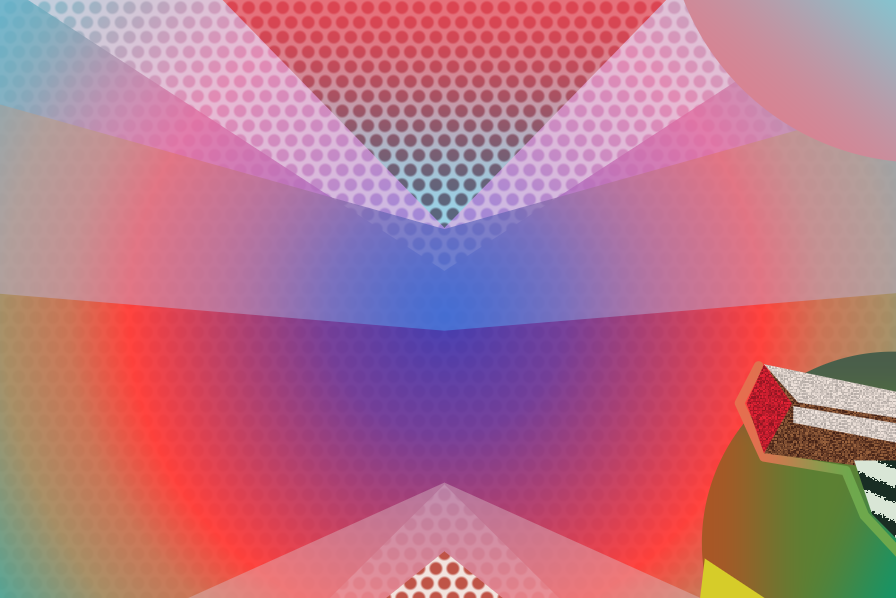
A Shadertoy shader for this background:

```glsl
const vec2 GLOW_CENTER = vec2(0.746, 0.473);
const float SEAM_X = 0.744;
const float DOT_SPACING = 0.0285;
const float DOT_RADIUS = 0.37;
const vec3 PALE = vec3(0.92, 0.87, 0.92);
const vec3 BLUE_VEIL = vec3(0.28, 0.65, 0.98);
const vec3 LILAC_VEIL = vec3(0.74, 0.70, 0.86);
const vec3 PINK_TINT = vec3(0.87, 0.45, 0.98);
const vec3 AQUA_TINT = vec3(0.20, 0.75, 0.95);
const vec3 ROSE = vec3(0.85, 0.51, 0.57);
const vec3 AQUA = vec3(0.40, 0.86, 0.90);
const vec3 YELLOW = vec3(0.84, 0.80, 0.16);
const vec3 CRIMSON = vec3(0.73, 0.11, 0.17);
const vec4 UPPER_DISC = vec4(1.543, 1.156, 0.428, 0.0);
const vec4 LOWER_DISC = vec4(1.495, 0.092, 0.320, 0.0);

// Radius in w, colour in xyz
const vec4 GLOW[7] = vec4[7](
    vec4(0.27, 0.25, 0.70, 0.00), vec4(0.46, 0.25, 0.60, 0.20),
    vec4(0.80, 0.26, 0.37, 0.41), vec4(1.00, 0.26, 0.24, 0.53),
    vec4(0.80, 0.46, 0.34, 0.63), vec4(0.66, 0.56, 0.40, 0.74),
    vec4(0.30, 0.66, 0.61, 0.90));

float fill(float d) {
    return clamp(0.5 + d * iResolution.y, 0.0, 1.0);
}

float hash(vec2 p) {
    return fract(sin(dot(p, vec2(127.1, 311.7))) * 43758.5);
}

// Positive above a V whose arms rise with the given slope
float chevron(vec2 p, float tipY, float slope) {
    return (p.y - tipY - slope * abs(p.x - SEAM_X)) / sqrt(1.0 + slope * slope);
}

float edge(vec2 p, vec2 a, vec2 b) {
    vec2 n = normalize(b - a);
    return dot(p - a, vec2(n.y, -n.x));
}

// Positive inside a convex quad with clockwise corners
float quad(vec2 p, vec2 a, vec2 b, vec2 c, vec2 d) {
    return min(min(edge(p, a, b), edge(p, b, c)), min(edge(p, c, d), edge(p, d, a)));
}

float segment(vec2 p, vec2 a, vec2 b) {
    vec2 v = b - a;
    return length(p - a - v * clamp(dot(p - a, v) / dot(v, v), 0.0, 1.0));
}

// Hexagonal halftone: 1 on the net, 0 in the holes
float halftone(vec2 p) {
    vec2 cell = vec2(1.0, 1.732);
    vec2 q = (p - vec2(SEAM_X, 0.617)) / DOT_SPACING;
    vec2 a = mod(q + 0.5 * cell, cell) - 0.5 * cell;
    vec2 b = mod(q, cell) - 0.5 * cell;
    float d = min(length(a), length(b)) - DOT_RADIUS;
    return smoothstep(-0.09, 0.09, d);
}

vec3 glow(float r) {
    vec3 c = GLOW[0].rgb;
    for (int i = 1; i < 7; i++)
        c = mix(c, GLOW[i].rgb, clamp((r - GLOW[i - 1].w) / (GLOW[i].w - GLOW[i - 1].w), 0.0, 1.0));
    return c;
}

// Grainy boxed device with a mount and a glowing outline
vec3 device(vec3 c, vec2 p) {
    float grain = hash(floor(p * 400.0));
    float rim = segment(p, vec2(1.270, 0.388), vec2(1.238, 0.326));
    rim = min(rim, segment(p, vec2(1.238, 0.326), vec2(1.279, 0.236)));
    rim = min(rim, segment(p, vec2(1.279, 0.236), vec2(1.416, 0.213)));
    rim = min(rim, segment(p, vec2(1.416, 0.213), vec2(1.447, 0.138)));
    rim = min(rim, segment(p, vec2(1.447, 0.138), vec2(1.510, 0.070)));
    vec3 rimColor = mix(vec3(0.90, 0.43, 0.31), vec3(0.43, 0.66, 0.30), smoothstep(1.24, 1.44, p.x));
    c = mix(c, rimColor, fill(0.008 - rim));
    float under = quad(p, vec2(1.28, 0.38), vec2(1.52, 0.33), vec2(1.52, 0.21), vec2(1.28, 0.242));
    c = mix(c, mix(vec3(0.25, 0.12, 0.08), vec3(0.62, 0.40, 0.25), grain), fill(under));
    float mount = quad(p, vec2(1.43, 0.23), vec2(1.52, 0.23), vec2(1.52, 0.08), vec2(1.46, 0.14));
    float streak = step(0.45, 0.5 + 0.4 * sin(p.x * 45.0 + p.y * 110.0) + 0.3 * (grain - 0.5));
    c = mix(c, mix(vec3(0.10, 0.18, 0.14), vec3(0.85, 0.90, 0.84), streak), fill(mount));
    float front = quad(p, vec2(1.279, 0.391), vec2(1.326, 0.325), vec2(1.279, 0.242), vec2(1.250, 0.326));
    c = mix(c, CRIMSON * (0.75 + 0.5 * grain), fill(front));
    float top = quad(p, vec2(1.279, 0.391), vec2(1.52, 0.341), vec2(1.52, 0.298), vec2(1.336, 0.327));
    float side = quad(p, vec2(1.328, 0.321), vec2(1.52, 0.289), vec2(1.52, 0.256), vec2(1.328, 0.293));
    c = mix(c, vec3(0.96, 0.91, 0.88) * (0.72 + 0.28 * grain), fill(max(top, side)));
    return c;
}

void mainImage(out vec4 fragColor, in vec2 fragCoord) {
    vec2 p = fragCoord / iResolution.xy * vec2(1.5, 1.0);
    float r = length(p - GLOW_CENTER);
    float net = halftone(p);
    vec3 c = glow(r) + 0.015 * (net - 0.5);

    // Translucent upper bands
    float band = fill(chevron(p, 0.447, 0.083));
    float upper = fill(chevron(p, 0.617, 0.28));
    float wing = fill(chevron(p, 0.547, 0.65));
    c = mix(c, mix(BLUE_VEIL, LILAC_VEIL, smoothstep(0.0, 0.4, r)), 0.45 * band);
    c = mix(c, mix(PINK_TINT, AQUA_TINT, smoothstep(0.6, 0.85, r)), 0.28 * upper);
    c = mix(c, PALE, 0.07 * net * upper + 0.12 * net * wing);
    c = mix(c, PALE, mix(0.22, 0.56, net) * upper * wing);

    // Red perforated triangle
    float depth = smoothstep(0.62, 1.0, p.y);
    vec3 hole = mix(vec3(0.35, 0.40, 0.49), vec3(0.86, 0.27, 0.32), depth);
    vec3 mesh = mix(vec3(0.60, 0.82, 0.90), vec3(0.90, 0.44, 0.48), depth);
    c = mix(c, mix(hole, mesh, net), fill(chevron(p, 0.619, 1.026)));

    // Nested lower peaks
    c = mix(c, vec3(0.85, 0.75, 0.78), 0.42 * fill(-chevron(p, 0.193, -0.45)));
    c = mix(c, PALE, (0.10 + 0.12 * net) * fill(-chevron(p, 0.190, -0.99)));
    c = mix(c, mix(vec3(0.75, 0.33, 0.28), vec3(0.95, 0.89, 0.87), net), fill(-chevron(p, 0.078, -0.8)));

    // Corner discs
    float blend = smoothstep(-0.05, 0.46, dot(p - vec2(1.32, 0.80), vec2(0.7, 0.8)));
    c = mix(c, mix(ROSE, AQUA, blend), fill(UPPER_DISC.z - length(p - UPPER_DISC.xy)));
    vec3 olive = mix(vec3(0.66, 0.34, 0.15), vec3(0.36, 0.50, 0.20), smoothstep(1.18, 1.37, p.x));
    olive = mix(olive, vec3(0.06, 0.59, 0.42), smoothstep(1.32, 1.54, p.x - 0.4 * p.y));
    olive = mix(olive, vec3(0.29, 0.37, 0.29), smoothstep(0.25, 0.40, p.y));
    c = mix(c, olive, fill(LOWER_DISC.z - length(p - LOWER_DISC.xy)));
    float wedge = min(edge(p, vec2(1.180, 0.066), vec2(1.280, 0.0)), p.x - 1.172 - 0.12 * p.y);
    c = mix(c, YELLOW, fill(wedge));

    fragColor = vec4(device(c, p), 1.0);
}
```
